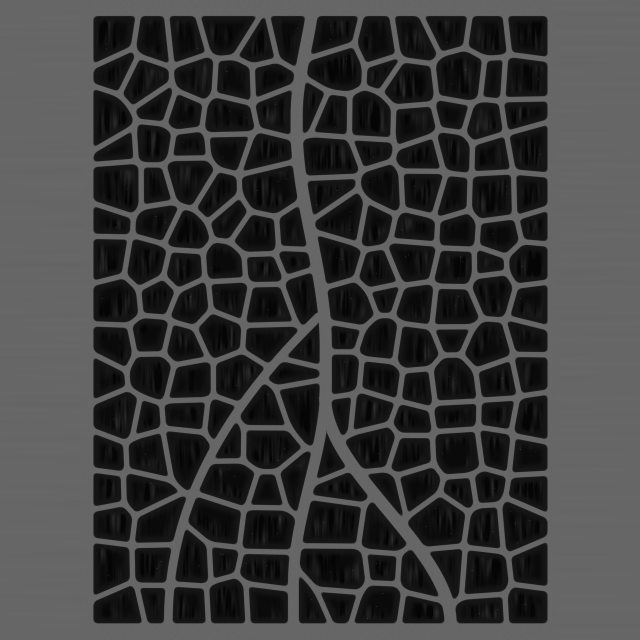
A Shadertoy shader for this pattern:

```glsl
// A dark leaf-like membrane: rounded cells split by thin walls and forking veins.
// Cells are a weighted Voronoi diagram of a jittered grid, kept separate on each
// side of the veins; stretched gradient noise gives the streaks inside the cells.

const vec2 PANEL_MIN = vec2(0.146, 0.026);
const vec2 PANEL_MAX = vec2(0.8555, 0.975);
const float CELL = 0.0592;

vec3 hash3(vec2 p) {
    vec3 q = fract(p.xyx * vec3(0.1031, 0.1030, 0.0973));
    q += dot(q, q.yxz + 33.33);
    return fract((q.xxy + q.yzz) * q.zyx);
}

float corner(vec2 cell, vec2 offset) {
    return dot(hash3(cell + 71.0).xy * 2.0 - 1.0, offset);
}

float gradientNoise(vec2 p) {
    vec2 i = floor(p), f = fract(p);
    vec2 u = f * f * f * (f * (f * 6.0 - 15.0) + 10.0);
    vec2 e = vec2(1, 0);
    return mix(mix(corner(i, f), corner(i + e.xy, f - e.xy), u.x),
               mix(corner(i + e.yx, f - e.yx), corner(i + 1.0, f - 1.0), u.x), u.y);
}

float smoothMin(float a, float b, float k) {
    float h = max(k - abs(a - b), 0.0) / k;
    return min(a, b) - h * h * k * 0.25;
}

// Horizontal positions of the left branch, trunk and right branch at a height
vec3 veinX(float y) {
    float t = 1.0 - y;
    float trunk = 0.4635 + 0.028 * (1.0 - smoothstep(-0.03, 0.18, t))
                + 0.0455 * smoothstep(0.2, 0.54, t) - 0.0505 * smoothstep(0.6, 0.91, t);
    float left = 0.263 + 0.238 * pow(max((0.974 - t) / 0.482, 0.0), 2.1);
    float right = t < 0.62 ? trunk : 0.508 + 0.196 * smoothstep(0.62, 0.974, t);
    return vec3(min(trunk, left), trunk, right);
}

// Number of veins to the left of a point, used as a region id
float region(vec2 p) {
    return dot(step(veinX(p.y), vec3(p.x)), vec3(1));
}

float veinDistance(vec2 p) {
    vec3 slope = (veinX(p.y + 0.002) - veinX(p.y - 0.002)) / 0.004;
    vec3 d = abs(p.x - veinX(p.y)) / sqrt(1.0 + slope * slope) - vec3(0.0068, 0.0085, 0.0095);
    return min(d.x, min(d.y, d.z));
}

// Distance to the nearest cell wall, with softened corners
float wallDistance(vec2 p) {
    vec2 g = (p - PANEL_MIN) / CELL, base = floor(g);
    float side = region(p), nearest = 1e4;
    vec3 sites[25];
    int best = 0;
    for (int i = 0; i < 25; i++) {
        vec2 id = base + vec2(i % 5 - 2, i / 5 - 2);
        vec3 h = hash3(id + 19.0);
        vec2 site = id + 0.5 + (h.xy - 0.5) * 0.56;
        vec2 spot = PANEL_MIN + site * CELL;
        bool inside = id.x >= 0.0 && id.x < 12.0 && id.y >= 0.0 && id.y < 16.0;
        bool usable = inside && region(spot) == side && veinDistance(spot) > 0.004;
        vec2 r = site - g;
        sites[i] = vec3(r, usable ? dot(r, r) - 0.34 * h.z : 1e4);
        if (sites[i].z < nearest) { nearest = sites[i].z; best = i; }
    }
    float d = 1.0;
    for (int i = 0; i < 25; i++) {
        if (i == best || sites[i].z > 9e3) continue;
        float gap = length(sites[i].xy - sites[best].xy);
        d = smoothMin(d, CELL * 0.5 * (sites[i].z - nearest) / gap, 0.006);
    }
    return d - 0.0042;
}

void mainImage(out vec4 fragColor, in vec2 fragCoord) {
    vec2 p = (fragCoord - 0.5 * iResolution.xy) / iResolution.y + 0.5;
    float px = 0.7 / iResolution.y;

    // Cell interiors bounded by walls, veins and the panel frame
    vec2 inset = min(p - PANEL_MIN, PANEL_MAX - p);
    float frame = smoothMin(inset.x, inset.y, 0.008);
    float d = frame;
    if (frame > -0.01) {
        d = smoothMin(d, wallDistance(p), 0.007);
        d = smoothMin(d, veinDistance(p), 0.007);
    }

    // Grey ground, with faint horizontal bands in the margins
    float margin = smoothstep(0.0, 0.025, -inset.x);
    float ground = 0.4 + 0.012 * margin * gradientNoise(vec2(p.x * 3.0, p.y * 110.0));
    ground += 0.012 * gradientNoise(p * 240.0) * (1.0 - margin);

    // Soft rim falling to a near-black centre with vertical streaks
    float depth = smoothstep(0.003, 0.015, d);
    float dark = mix(0.082, 0.04, depth) + 0.02 * (1.0 - smoothstep(0.0, 0.003, d));
    float streak = gradientNoise(vec2(p.x * 115.0, p.y * 13.0))
                 + 0.6 * gradientNoise(vec2(p.x * 250.0, p.y * 24.0));
    float patches = smoothstep(-0.3, 0.3, gradientNoise(p * 23.0));
    dark += depth * patches * (0.018 + 0.24 * streak);

    // Sparse pale specks
    vec3 speck = hash3(floor(p * 280.0));
    float dotShape = 1.0 - smoothstep(0.12, 0.4, length(fract(p * 280.0) - 0.3 - 0.4 * speck.xy));
    dark += 0.1 * dotShape * step(0.994, speck.z) * smoothstep(0.004, 0.008, d);

    float value = mix(ground, max(dark, 0.018), smoothstep(-px, px, d));
    fragColor = vec4(vec3(value), 1.0);
}
```
